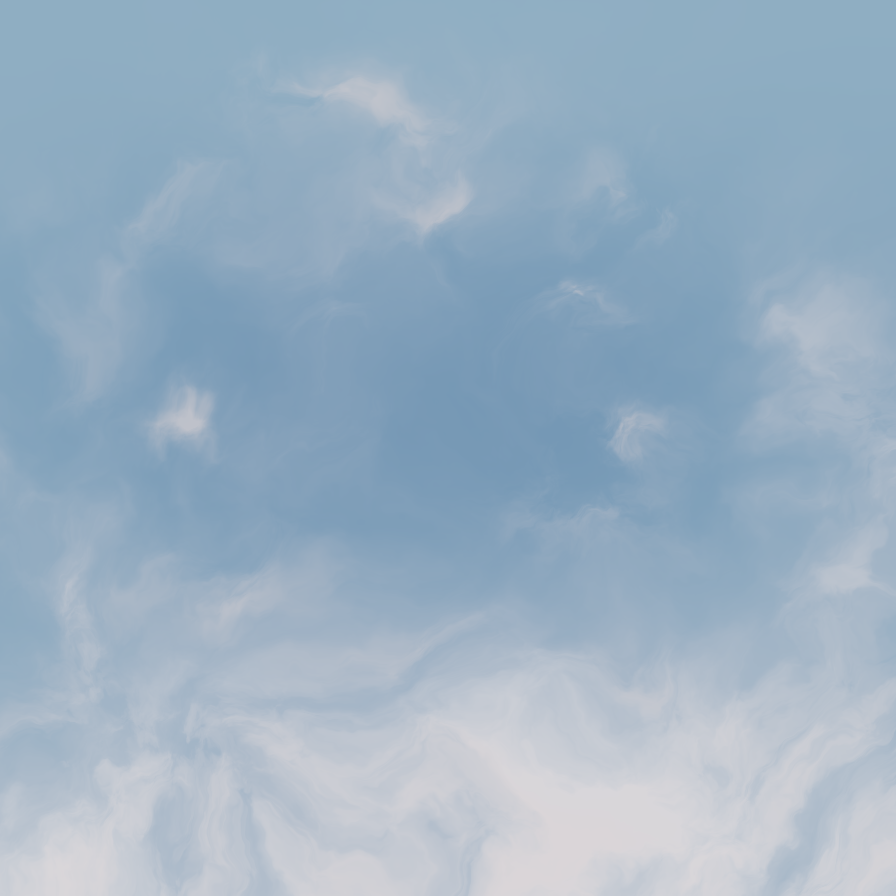
Reproduce this texture procedurally as a three.js fragment shader.

```glsl
varying vec2 vUv;

const vec3 SKY_DEEP = vec3(0.450, 0.590, 0.705);
const vec3 SKY_TOP = vec3(0.560, 0.682, 0.762);
const vec3 SKY_LOW = vec3(0.555, 0.665, 0.752);
const vec3 CLOUD_THIN = vec3(0.790, 0.785, 0.820);
const vec3 CLOUD_FULL = vec3(0.860, 0.848, 0.860);
const vec3 CLOUD_WARM = vec3(0.870, 0.805, 0.800);
const vec2 HOLLOW = vec2(0.46, 0.60);   // clear patch of deep blue
const float VEIL_SCALE = 2.8;
const float WISP_SCALE = 6.0;
const float WARP = 0.28;
const float FRAY = 0.075;
const float WISP_STRENGTH = 0.55;
const float PUFF_STRENGTH = 0.80;
const int OCTAVES = 6;
const int PUFFS = 13;

float hash(vec2 p) {
  return fract(sin(dot(p, vec2(127.1, 311.7))) * 43758.5453);
}

float noise(vec2 p) {
  vec2 i = floor(p);
  vec2 f = fract(p);
  f = f * f * f * (f * (f * 6.0 - 15.0) + 10.0);
  float low = mix(hash(i), hash(i + vec2(1.0, 0.0)), f.x);
  float high = mix(hash(i + vec2(0.0, 1.0)), hash(i + vec2(1.0, 1.0)), f.x);
  return mix(low, high, f.y);
}

// Layered noise, 0 to 1; a higher gain keeps more fine detail
float fbm(vec2 p, float gain) {
  mat2 turn = mat2(0.8, 0.6, -0.6, 0.8);
  float sum = 0.0;
  float total = 0.0;
  float amp = 1.0;
  for (int i = 0; i < OCTAVES; i++) {
    sum += amp * noise(p);
    total += amp;
    p = turn * p * 2.03 + 17.3;
    amp *= gain;
  }
  return sum / total;
}

vec2 swirl(vec2 p) {
  return vec2(fbm(p + 4.1, 0.5), fbm(p + 31.7, 0.5)) - 0.5;
}

// Soft elliptical patch, 1 at its centre
float patchAt(vec2 p, vec2 centre, vec2 size) {
  vec2 d = (p - centre) / size;
  return exp(-dot(d, d));
}

// Sky: deepest around the hollow, paler above and below
vec3 skyColor(vec2 p) {
  vec3 sky = mix(SKY_DEEP, SKY_TOP, smoothstep(0.55, 1.0, p.y));
  sky = mix(sky, SKY_LOW, 1.0 - smoothstep(0.15, 0.55, p.y));
  float side = smoothstep(0.1, 0.5, abs(p.x - HOLLOW.x));
  return mix(sky, SKY_TOP, 0.5 * side);
}

// Broad haze: a bank along the bottom and arms up both sides
float veil(vec2 p, float n) {
  float bank = 1.0 - smoothstep(-0.04, 0.36, p.y + 0.5 * (n - 0.5));
  float arms = 0.62 * patchAt(p, vec2(0.20, 0.47), vec2(0.18, 0.28))
             + 0.55 * patchAt(p, vec2(0.80, 0.50), vec2(0.24, 0.24))
             + 0.50 * patchAt(p, vec2(0.66, 0.22), vec2(0.24, 0.18))
             + 0.60 * patchAt(p, vec2(0.00, 0.62), vec2(0.10, 0.15))
             + 0.30 * patchAt(p, vec2(0.56, 0.82), vec2(0.18, 0.14))
             + 0.30 * patchAt(p, vec2(0.46, 0.38), vec2(0.16, 0.07));
  return 0.88 * bank + arms * smoothstep(0.25, 0.65, n);
}

// Small ragged puffs scattered in a ring around the hollow
float puffs(vec2 p, float grain) {
  float sum = 0.0;
  for (int i = 0; i < PUFFS; i++) {
    float k = float(i);
    float angle = 2.4 * k + 0.5;
    float reach = mix(0.24, 0.48, hash(vec2(k, 3.0)));
    vec2 centre = HOLLOW + reach * vec2(cos(angle), 0.85 * sin(angle) - 0.1);
    vec2 size = vec2(0.085, 0.050) * mix(0.6, 1.3, hash(vec2(k, 9.0)));
    sum += patchAt(p, centre, size) * mix(0.3, 1.0, hash(vec2(k, 5.0)));
  }
  return sum * smoothstep(0.34, 0.72, grain);
}

void main() {
  vec2 p = vUv;

  // Domain warp: wide curls first, then frayed edges
  vec2 curl = WARP * swirl(p * 3.0);
  vec2 fray = FRAY * swirl((p + curl) * 11.0);
  vec2 q = p + curl + fray;

  // Strands run up to the right
  vec2 along = vec2(0.8 * q.x + 0.6 * q.y, 1.7 * (0.8 * q.y - 0.6 * q.x));
  float broad = fbm(q * VEIL_SCALE + 7.0, 0.5);
  float fine = fbm(along * WISP_SCALE + 13.0, 0.62);
  float strand = 1.0 - smoothstep(0.0, 0.10, abs(fine - 0.5));

  float haze = veil(p + 0.6 * curl + fray, broad);
  haze *= 1.0 + 0.9 * (fine - 0.5);
  float region = smoothstep(0.04, 0.40, haze) * smoothstep(0.34, 0.60, broad);
  float wisps = WISP_STRENGTH * region * (0.2 * strand + 0.8 * smoothstep(0.42, 0.72, fine));
  float tufts = PUFF_STRENGTH * puffs(p + curl + 1.4 * fray, fine);

  // Thin layers stack without overshooting
  float cover = 1.0 - (1.0 - min(haze, 0.95)) * (1.0 - wisps) * (1.0 - min(tufts, 0.7));
  float warmth = clamp(1.1 * tufts + 0.4 * wisps, 0.0, 0.55);
  vec3 cloud = mix(CLOUD_THIN, CLOUD_FULL, smoothstep(0.3, 0.85, cover));
  cloud = mix(cloud, CLOUD_WARM, warmth);
  gl_FragColor = vec4(mix(skyColor(p), cloud, cover), 1.0);
}
```
